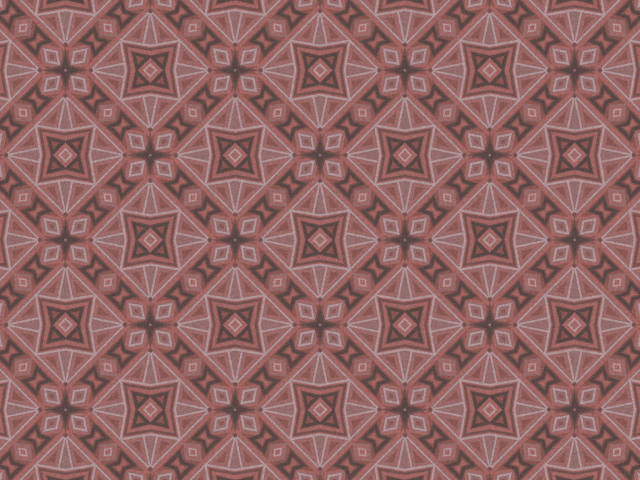
Give the GLSL for this pattern, as a Shadertoy shader.

```glsl
const vec3 PALE = vec3(.69, .58, .59);
const vec3 PINK = vec3(.58, .42, .42);
const vec3 RED = vec3(.63, .40, .39);
const vec3 RUST = vec3(.54, .34, .32);
const vec3 BROWN = vec3(.46, .32, .31);
const vec3 DARK = vec3(.35, .28, .27);

float hash(vec2 p) {
    p = fract(p * vec2(.1031, .1137));
    p += dot(p, p.yx + 33.3);
    return fract((p.x + p.y) * p.x * 17.3);
}

// Signed distance to the line a-b, positive on its left
float side(vec2 p, vec2 a, vec2 b) {
    vec2 e = normalize(b - a), q = p - a;
    return e.x * q.y - e.y * q.x;
}

void fill(inout vec3 color, vec3 ink, float d) {
    float soft = max(.009, 4. / iResolution.y);
    color = mix(color, ink, smoothstep(soft, -soft, d));
}

void stroke(inout vec3 color, vec3 ink, float d, float halfWidth) {
    fill(color, ink, abs(d) - halfWidth);
}

// Mirror the plane into one wedge: star at (0,0), cross at (1,0)
vec2 foldWedge(vec2 p) {
    p = abs(mod(p + 1., 2.) - 1.);
    if (p.x + p.y > 1.) p = 1. - p;
    return p.y > p.x ? p.yx : p;
}

// Diagonal strip of diamonds and hourglasses; s runs along it, t across
void drawStrip(inout vec3 color, vec2 p) {
    float s = (p.x - p.y) * .7071;
    float t = (1. - p.x - p.y) * .7071;
    fill(color, RED, t - .19);
    fill(color, RUST, t - .145);

    // Small diamond at the middle of each strip
    float bead = (s + t * .8) * .75;
    fill(color, PINK, bead - .095);
    fill(color, RED, bead - .068);
    stroke(color, PALE, bead - .035, .009);

    // Large rhombus beside the cross
    float rhomb = (abs(s - .48) * .68 + t) * .83;
    fill(color, RED, rhomb - .125);
    fill(color, PINK, rhomb - .095);
    stroke(color, PALE, rhomb - .067, .012);
    fill(color, RUST, rhomb - .022);

    // Hourglass with a dark border
    float waist = (abs(s - .225) - .5 * t) * .89;
    float glass = max(waist - .06, t - .125);
    fill(color, BROWN, glass - .012);
    fill(color, DARK, glass);
    fill(color, RUST, max(waist - .022, t - .085));
    fill(color, RED, max(waist - .006, t - .065));
}

// Concave star with nested bands and a diamond heart
void drawStar(inout vec3 color, vec2 p, float star) {
    fill(color, RED, star);
    stroke(color, BROWN, star + .044, .016);
    float heart = (p.x + p.y) * .7071;
    float inner = -side(p, vec2(.165, 0.), vec2(.215, .215));
    fill(color, BROWN, inner - .012);
    fill(color, DARK, inner);
    fill(color, RUST, max(inner + .035, .15 - heart));
    fill(color, RED, heart - .105);
    stroke(color, PALE, heart - .05, .011);
    fill(color, PINK, heart - .018);
}

void mainImage(out vec4 fragColor, in vec2 fragCoord) {
    vec2 p = foldWedge((fragCoord - .5 * iResolution.xy) / iResolution.y * 5.657);
    vec3 color = PINK;

    float star = -side(p, vec2(.29, 0.), vec2(.35, .35));
    float frame = (p.x + p.y - .7) * .7071;
    float spike = side(p, vec2(.36, .07), vec2(.7, 0.));

    // Triangles between star, frame and spikes
    float triangle = max(max(-star, frame), -spike);
    fill(color, RED, triangle + .023);
    fill(color, PINK, triangle + .043);
    fill(color, RUST, triangle + .058);

    // Band outside the frame, strip, and star
    fill(color, RED, -frame + .026);
    drawStrip(color, p);
    drawStar(color, p, star);

    // Pale outlines
    stroke(color, PALE, max(abs(spike), max(-star, frame)), .011);
    stroke(color, PALE, max(abs(star), frame), .013);
    stroke(color, PALE, max(abs(frame), -star), .010);

    // Dark cross and the knots where frames meet
    float cross = (1. - p.x + 3.5 * p.y - .19) / 3.64;
    fill(color, BROWN, cross - .022);
    fill(color, DARK, cross);
    fill(color, PINK, length(p - vec2(1., 0.)) - .016);
    fill(color, BROWN, length(p - vec2(.7, 0.)) - .026);

    // Woven grain
    vec2 thread = floor(fragCoord / iResolution.y * 384.);
    float grain = hash(thread) + .5 * hash(floor(thread * .5) + 71.) - .75;
    color *= 1. + .09 * grain;
    fragColor = vec4(color, 1.);
}
```
